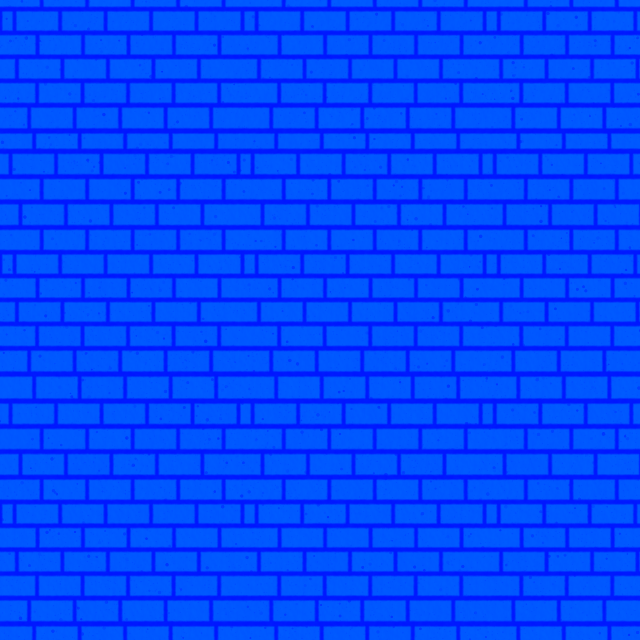
A WebGL 2 fragment shader for this texture:

```glsl
#version 300 es
precision highp float;
// Blue brick wall: ten uneven courses repeat down the canvas, each with its own shift.
// A course repeats four bricks and a long one; two courses split the long one.
// Rounded boxes give the joints, cellular specks and layered sines give the wear.

uniform vec2 u_resolution;
out vec4 fragColor;

const float SPAN = 768.0;          // layout units across the canvas
const float REPEAT_X = 290.5;      // width of one group of bricks
const float REPEAT_Y = 299.7;      // height of the ten courses
const float BRICK = 54.6;          // width of a standard brick
const float SLIVER = 17.0;         // width of the narrow split brick
const float FIRST_TOP = 3.0;       // top of the first full set of courses
const float SEAM_Y = 168.0;        // one course is shortened at this height
const float SEAM_CUT = 8.0;
const float JOINT_X = 2.3;         // half width of the upright joints

const float COURSE_TOP[11] = float[11](
  0.0, 28.5, 57.2, 86.0, 115.2, 146.0, 178.8, 209.0, 239.2, 270.0, REPEAT_Y);
const float COURSE_SHIFT[10] = float[10](
  17.5, 45.0, 20.3, 44.5, 35.0, 41.0, 12.7, 50.0, 24.5, 50.0);

const vec3 MORTAR = vec3(0.0, 0.094, 1.0);
const vec3 FACE = vec3(0.0, 0.345, 1.0);

float hash(vec2 p) {
  vec3 q = fract(vec3(p.xyx) * 0.1031);
  q += dot(q, q.yzx + 33.33);
  return fract((q.x + q.y) * q.z);
}

float roundedBox(vec2 p, vec2 halfSize, float radius) {
  vec2 q = abs(p) - halfSize + radius;
  return length(max(q, 0.0)) + min(max(q.x, q.y), 0.0) - radius;
}

// Dark round pits, one candidate in each cell; rarity is the share left empty.
float specks(vec2 p, float cellSize, float rarity, float soft) {
  vec2 cell = floor(p / cellSize);
  float pit = 0.0;
  for (int j = -1; j <= 1; j++) {
    for (int i = -1; i <= 1; i++) {
      vec2 id = cell + vec2(i, j);
      vec2 center = (id + vec2(hash(id + 7.1), hash(id + 19.7))) * cellSize;
      float size = cellSize * mix(0.1, 0.24, hash(id + 41.3));
      float dotMask = 1.0 - smoothstep(size - soft, size + soft, length(p - center));
      pit = max(pit, dotMask * step(rarity, hash(id + 63.9)) * hash(id + 88.2));
    }
  }
  return pit;
}

// Faint mottling with a slight upright drag.
float mottle(vec2 p) {
  float sum = 0.0;
  float gain = 0.5;
  for (int i = 0; i < 4; i++) {
    sum += gain * sin(p.x + 1.7 * sin(p.y * 0.7)) * sin(p.y * 0.8 + 1.3 * sin(p.x * 0.6));
    p = mat2(0.8, 0.6, -0.6, 0.8) * p * 1.9 + 3.1;
    gain *= 0.6;
  }
  return sum;
}

// Signed distance to the brick around p (y runs down); returns its id in yz.
vec3 brickAt(vec2 p) {
  float y = p.y - FIRST_TOP - (p.y < SEAM_Y ? SEAM_CUT : 0.0);
  float v = mod(y, REPEAT_Y);
  int course = 0;
  for (int i = 1; i < 10; i++) course += v >= COURSE_TOP[i] ? 1 : 0;
  float top = COURSE_TOP[course];
  float height = COURSE_TOP[course + 1] - top;

  float x = p.x - COURSE_SHIFT[course];
  float u = mod(x, REPEAT_X);
  float index = min(floor(u / BRICK), 4.0);
  float left = index * BRICK;
  float right = index < 4.0 ? left + BRICK : REPEAT_X;
  bool isSplit = course == 0 || course == 6;
  if (isSplit && index == 4.0) {
    float cut = REPEAT_X - SLIVER;
    if (u > cut) { left = cut; index = 5.0; }
    else right = cut;
  }

  // Taller courses have thicker bed joints.
  float jointY = 2.75 + 0.15 * max(height - 29.0, 0.0);
  vec2 center = vec2(left + right, 2.0 * top + height) * 0.5;
  vec2 halfSize = vec2(right - left, height) * 0.5 - vec2(JOINT_X, jointY);
  float d = roundedBox(vec2(u, v) - center, halfSize, 1.2);
  return vec3(d, floor(x / REPEAT_X) * 6.0 + index, floor(y / REPEAT_Y) * 10.0 + float(course));
}

void main() {
  vec2 p = gl_FragCoord.xy / u_resolution * SPAN;
  p.y = SPAN - p.y;
  float pixel = SPAN / min(u_resolution.x, u_resolution.y);

  // Slightly ragged brick edges
  vec3 brick = brickAt(p);
  float d = brick.x + 0.3 * mottle(p * 0.45);
  float soft = max(1.6, pixel * 0.75);
  float face = 1.0 - smoothstep(-soft, soft, d);

  // Wear on the faces: tint per brick, mottling, fine grain and rare deep pits
  float tint = 0.010 * (hash(brick.yz + 50.0) - 0.5);
  float grain = 0.012 * mottle(p * vec2(0.55, 0.3));
  float fine = 0.045 * specks(p, 4.0, 0.66, pixel * 0.5);
  float deep = 0.13 * specks(p + 211.0, 9.0, 0.86, pixel * 0.5);
  vec3 faceColor = FACE + vec3(0.0, tint + grain - fine - deep, 0.0);
  vec3 mortarColor = MORTAR + vec3(0.0, 0.015 * mottle(p * 0.35), 0.0);

  fragColor = vec4(clamp(mix(mortarColor, faceColor, face), 0.0, 1.0), 1.0);
}
```
